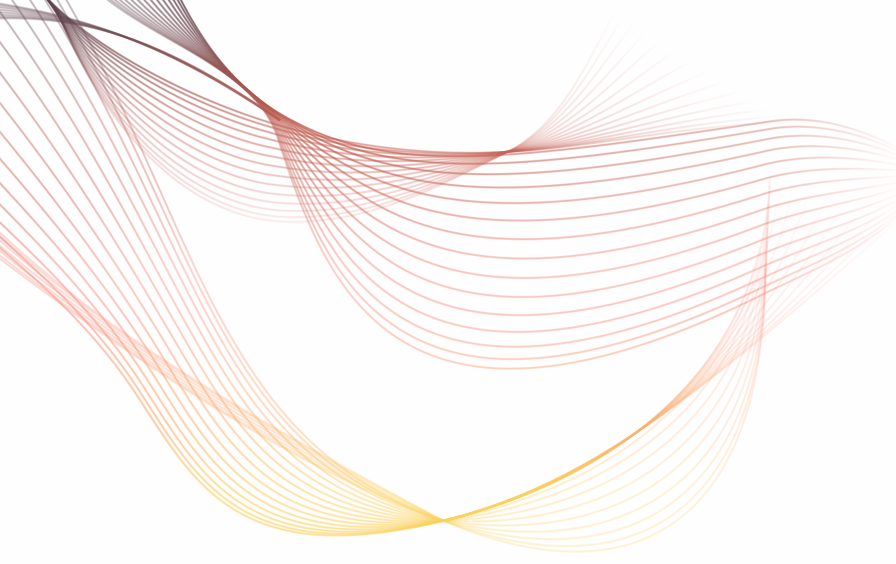
A WebGL 2 fragment shader for this background:

```glsl
#version 300 es
precision highp float;

uniform vec2 u_resolution;
out vec4 fragColor;

// Artboard grid stretched over the canvas, y pointing down
const vec2 BOARD = vec2(768.0, 483.0);
const vec3 PAPER = vec3(1.0, 0.995, 0.995);
const vec3 PLUM = vec3(0.36, 0.26, 0.30);
const vec3 BRICK = vec3(0.77, 0.38, 0.33);
const vec3 SALMON = vec3(0.96, 0.57, 0.51);
const vec3 ORANGE = vec3(0.98, 0.66, 0.42);
const vec3 YELLOW = vec3(0.98, 0.82, 0.36);

vec2 bezier(mat4x2 c, float t) {
  float u = 1.0 - t;
  return c * vec4(u * u * u, 3.0 * u * u * t, 3.0 * u * t * t, t * t * t);
}

vec2 bezierSlope(mat4x2 c, float t) {
  float u = 1.0 - t;
  return 3.0 * (u * u * (c[1] - c[0]) + 2.0 * u * t * (c[2] - c[1]) + t * t * (c[3] - c[2]));
}

// Curve parameter nearest to p: coarse search, then refinement
float nearestParam(vec2 p, mat4x2 c) {
  float best = 0.0;
  float bestDist = 1e9;
  for (int k = 0; k <= 10; k++) {
    float t = float(k) / 10.0;
    vec2 d = bezier(c, t) - p;
    if (dot(d, d) < bestDist) {
      bestDist = dot(d, d);
      best = t;
    }
  }
  for (int k = 0; k < 3; k++) {
    vec2 slope = bezierSlope(c, best);
    best -= dot(bezier(c, best) - p, slope) / dot(slope, slope);
    best = clamp(best, -0.1, 1.1);
  }
  return best;
}

bool outsideHull(vec2 p, mat4x2 c, float margin) {
  vec2 lo = min(min(c[0], c[1]), min(c[2], c[3])) - margin;
  vec2 hi = max(max(c[0], c[1]), max(c[2], c[3])) + margin;
  return any(lessThan(p, lo)) || any(greaterThan(p, hi));
}

// Paper left visible by strands blended from curve a to curve b.
// Opacity: start and end of a, then start and end of b.
float ribbon(vec2 p, float px, int count, mat4x2 a, mat4x2 b, vec4 opacity) {
  float clear = 1.0;
  for (int i = 0; i < count; i++) {
    float s = float(i) / float(count - 1);
    s = mix(s, s * s * (3.0 - 2.0 * s), 0.5);
    mat4x2 c = a + (b - a) * s;
    if (outsideHull(p, c, 4.0 + px)) continue;
    float t = nearestParam(p, c);
    if (t < 0.0 || t > 1.0) continue;
    float cover = 1.0 - smoothstep(0.1, 0.7 + px, distance(p, bezier(c, t)));
    clear *= 1.0 - cover * mix(mix(opacity.x, opacity.y, t), mix(opacity.z, opacity.w, t), s);
  }
  return clear;
}

vec3 inkColor(vec2 p) {
  float h = p.y + 0.08 * p.x * clamp(1.0 - p.y / 300.0, 0.0, 1.0);
  vec3 ink = mix(PLUM, BRICK, smoothstep(0.0, 140.0, h));
  ink = mix(ink, SALMON, smoothstep(140.0, 250.0, h));
  ink = mix(ink, ORANGE, smoothstep(260.0, 350.0, h));
  return mix(ink, YELLOW, smoothstep(345.0, 435.0, h));
}

void main() {
  vec2 uv = gl_FragCoord.xy / u_resolution;
  vec2 p = vec2(uv.x, 1.0 - uv.y) * BOARD;
  float px = BOARD.x / u_resolution.x;
  float clear = 1.0;

  // Dark strand with its faint lower veil and the fan at upper right
  clear *= ribbon(p, px, 14, mat4x2(36, -6, 80, 42, 160, 82, 225, 103),
    mat4x2(50, 10, 80, 90, 150, 190, 250, 190), vec4(0.75, 0.6, 0.3, 0.13));
  clear *= ribbon(p, px, 14, mat4x2(225, 103, 290, 124, 360, 134, 435, 130),
    mat4x2(250, 190, 320, 190, 375, 160, 435, 130), vec4(0.6, 0.5, 0.13, 0.3));
  clear *= ribbon(p, px, 14, mat4x2(435, 130, 510, 126, 580, 108, 680, 104),
    mat4x2(435, 130, 480, 107, 500, 60, 530, 5), vec4(0.5, 0.0, 0.22, 0.0));

  // Band entering from the left edge
  clear *= ribbon(p, px, 8, mat4x2(-8, 2, 90, 16, 160, 50, 240, 103),
    mat4x2(-8, 16, 80, 12, 150, 40, 240, 103), vec4(0.35, 0.4, 0.35, 0.3));

  // Top fan opening into the red net, fading out to the right
  clear *= ribbon(p, px, 15, mat4x2(152, -6, 175, 40, 205, 80, 250, 103),
    mat4x2(85, -6, 140, 40, 218, 58, 238, 118), vec4(0.8, 0.8, 0.35, 0.35));
  clear *= ribbon(p, px, 15, mat4x2(250, 103, 340, 152, 450, 135, 660, 104),
    mat4x2(238, 118, 278, 240, 335, 408, 650, 254), vec4(0.85, 0.4, 0.4, 0.5));
  clear *= ribbon(p, px, 15, mat4x2(660, 104, 700, 98, 740, 110, 775, 130),
    mat4x2(650, 254, 690, 234, 740, 215, 775, 180), vec4(0.4, 0.0, 0.5, 0.0));

  // Left sweep falling to the yellow knot
  clear *= ribbon(p, px, 16, mat4x2(-60, 160, 0, 215, 65, 260, 115, 335),
    mat4x2(20, -60, 100, 60, 140, 180, 185, 265), vec4(0.5, 0.6, 0.35, 0.38));
  clear *= ribbon(p, px, 16, mat4x2(115, 335, 165, 410, 200, 490, 380, 446),
    mat4x2(185, 265, 230, 350, 280, 410, 380, 446), vec4(0.6, 0.65, 0.38, 0.4));
  clear *= ribbon(p, px, 7, mat4x2(-10, 190, 90, 285, 200, 350, 380, 446),
    mat4x2(-10, 214, 70, 275, 240, 400, 380, 446), vec4(0.3, 0.3, 0.35, 0.3));

  // Right sweep: rising strand, then the loose lower loops
  clear *= ribbon(p, px, 10, mat4x2(380, 446, 520, 412, 655, 320, 660, 150),
    mat4x2(380, 446, 520, 412, 630, 310, 780, 180), vec4(0.6, 0.0, 0.6, 0.0));
  clear *= ribbon(p, px, 10, mat4x2(380, 446, 520, 412, 655, 320, 660, 150),
    mat4x2(380, 446, 530, 510, 655, 465, 656, 230), vec4(0.4, 0.05, 0.3, 0.2));

  fragColor = vec4(mix(PAPER, inkColor(p), 1.0 - clear), 1.0);
}
```
